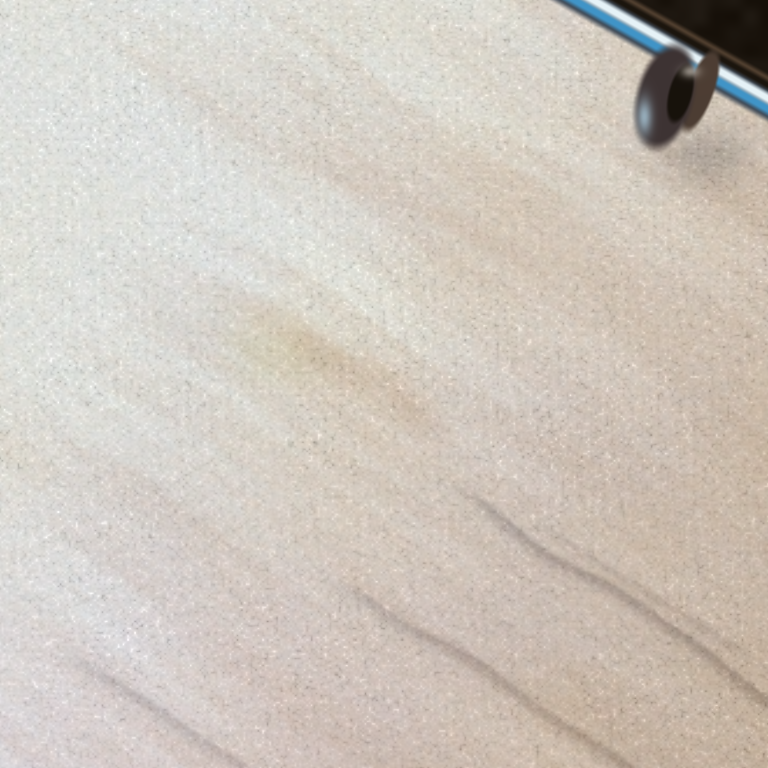
Give the GLSL for this texture, as a WebGL 1 fragment shader.

```glsl
precision highp float;
uniform vec2 u_resolution;

const vec3 PALE = vec3(0.86, 0.85, 0.82);
const vec3 BEIGE = vec3(0.82, 0.77, 0.72);
const vec3 TAN = vec3(0.77, 0.70, 0.63);
const vec3 DARK = vec3(0.15, 0.115, 0.075);
const vec3 STEEL = vec3(0.45, 0.53, 0.62);

float hash(vec2 p) {
  return fract(sin(dot(p, vec2(127.1, 311.7))) * 43758.5453);
}

float noise(vec2 p) {
  vec2 i = floor(p), f = fract(p);
  f = f * f * (3.0 - 2.0 * f);
  return mix(mix(hash(i), hash(i + vec2(1, 0)), f.x),
             mix(hash(i + vec2(0, 1)), hash(i + vec2(1, 1)), f.x), f.y);
}

float fbm(vec2 p) {
  float sum = 0.0, amp = 0.5;
  for (int i = 0; i < 4; i++) {
    sum += amp * noise(p);
    p = p * 2.03 + 17.3;
    amp *= 0.5;
  }
  return sum / 0.9375;
}

mat2 rotation(float a) {
  return mat2(cos(a), -sin(a), sin(a), cos(a));
}

// Soft elliptical spot: 1 at the centre, fading outwards
float blot(vec2 p, vec2 center, vec2 radius) {
  vec2 d = (p - center) / radius;
  return exp(-dot(d, d));
}

// Filled ellipse with a smooth rim
float ellipse(vec2 p, vec2 center, vec2 radius, float angle) {
  vec2 d = rotation(angle) * (p - center) / radius;
  return 1.0 - smoothstep(0.85, 1.15, length(d));
}

float band(float x, float lo, float hi, float soft) {
  return smoothstep(lo - soft, lo + soft, x) * (1.0 - smoothstep(hi - soft, hi + soft, x));
}

// Wavering dark line along the grain, sharper on its upper side
float vein(vec2 g, float start, float end, float across, float width) {
  float d = g.y - across - 0.022 * (noise(vec2(g.x * 9.0, across * 40.0)) - 0.5);
  float side = d > 0.0 ? width : width * 2.4;
  return exp(-d * d / (side * side)) * band(g.x, start, end, 0.05);
}

vec3 woodColor(vec2 p, vec2 g) {
  // Broad shift from pale upper left to tan lower right, plus streaks
  float tone = 0.5 + 3.0 * (0.62 * p.x + 0.45 * (1.0 - p.y) - 0.5);
  vec2 bend = g + vec2(0.0, 0.025 * (noise(g * 5.0) - 0.5));
  tone += 1.3 * (fbm(bend * vec2(2.2, 13.0)) - 0.5);
  tone += 0.75 * (fbm(bend * vec2(6.0, 48.0) + 9.0) - 0.5);

  // Pale plank band with a firm lower edge
  tone -= 0.65 * smoothstep(0.745, 0.76, bend.y) * (1.0 - smoothstep(0.77, 0.84, bend.y))
        * (1.0 - smoothstep(0.1, 0.5, g.x));
  tone += 0.4 * blot(g, vec2(-0.35, 0.87), vec2(0.25, 0.025));

  // Faint knot and dark veins
  tone += 0.7 * blot(g, vec2(0.08, 0.68), vec2(0.16, 0.035)) * (0.5 + noise(g * vec2(22.0, 45.0)));
  tone += 0.7 * blot(g, vec2(0.20, 0.68), vec2(0.035, 0.018));
  tone = clamp(tone, -0.35, 2.3);
  vec3 col = tone < 1.0 ? mix(PALE, BEIGE, tone) : mix(BEIGE, TAN, tone - 1.0);
  float veins = vein(g, 0.32, 0.95, 0.622, 0.005)
              + 0.75 * vein(g, 0.25, 0.80, 0.448, 0.005)
              + 0.7 * vein(g, 0.02, 0.35, 0.178, 0.005)
              + 0.4 * vein(g, 0.42, 0.75, 0.643, 0.004);
  col -= veins * vec3(0.13, 0.13, 0.12);

  // Yellowish and pinkish stains
  float stain = fbm(p * 4.5 + 3.0) - 0.5;
  col += stain * vec3(0.02, 0.0, -0.06);
  col -= blot(p, vec2(0.36, 0.54), vec2(0.07, 0.05)) * vec3(0.01, 0.01, 0.06);
  col += blot(p, vec2(0.1, 0.0), vec2(0.5, 0.25)) * vec3(0.0, -0.01, 0.02);
  return col;
}

// Glossy rail with a dark surface behind it, s = distance across the rail
vec3 addRail(vec3 col, float s, vec2 p) {
  float soft = 0.004;
  col = mix(col, STEEL * 0.55, smoothstep(-0.028, -0.018, s));
  col = mix(col, vec3(0.25, 0.58, 0.78), band(s, -0.016, -0.004, soft));
  col = mix(col, vec3(0.90, 0.95, 0.97), band(s, -0.004, 0.008, soft));
  col = mix(col, DARK * 0.7, smoothstep(0.008, 0.016, s));
  col = mix(col, vec3(0.42, 0.33, 0.25), band(s, 0.022, 0.028, soft) * 0.7);
  return col + 0.05 * (noise(p * 45.0) - 0.5) * smoothstep(0.02, 0.04, s);
}

// Small hooked foot hanging from the rail
vec3 addFoot(vec3 col, vec2 p) {
  col = mix(col, vec3(0.30, 0.24, 0.20), ellipse(p, vec2(0.912, 0.882), vec2(0.017, 0.055), -0.35));
  col = mix(col, vec3(0.24, 0.20, 0.20), ellipse(p, vec2(0.866, 0.874), vec2(0.036, 0.068), -0.25));
  col = mix(col, DARK * 0.6, ellipse(p, vec2(0.886, 0.878), vec2(0.015, 0.038), -0.25));
  col = mix(col, vec3(0.62, 0.72, 0.78), 0.9 * blot(p, vec2(0.839, 0.848), vec2(0.010, 0.024)));
  return mix(col, vec3(0.75, 0.72, 0.68), 0.7 * blot(p, vec2(0.899, 0.907), vec2(0.012, 0.008)));
}

void main() {
  vec2 p = gl_FragCoord.xy / u_resolution;
  vec2 g = vec2(dot(p, vec2(0.84, -0.54)), dot(p, vec2(0.54, 0.84)));
  vec3 col = woodColor(p, g);

  // Fine speckle with sparse bright and dark flecks
  float speckle = noise(p * 210.0) + noise(p * 330.0 + 5.0) - 1.0;
  float fleck = speckle * speckle * speckle * (0.4 + noise(p * 12.0));
  col += 0.045 * speckle + 0.12 * fleck;
  col += 0.02 * (vec3(noise(p * 90.0), 0.5, noise(p * 90.0 + 40.0)) - 0.5);

  // Soft shadow, then rail and foot
  col -= 0.13 * blot(p, vec2(0.92, 0.80), vec2(0.06, 0.04)) * vec3(1.0, 0.9, 0.75);
  float s = dot(p - vec2(0.768, 1.0), vec2(0.49, 0.872));
  col = addRail(col, s, p);
  col = addFoot(col, p);
  gl_FragColor = vec4(clamp(col, 0.0, 1.0), 1.0);
}
```
